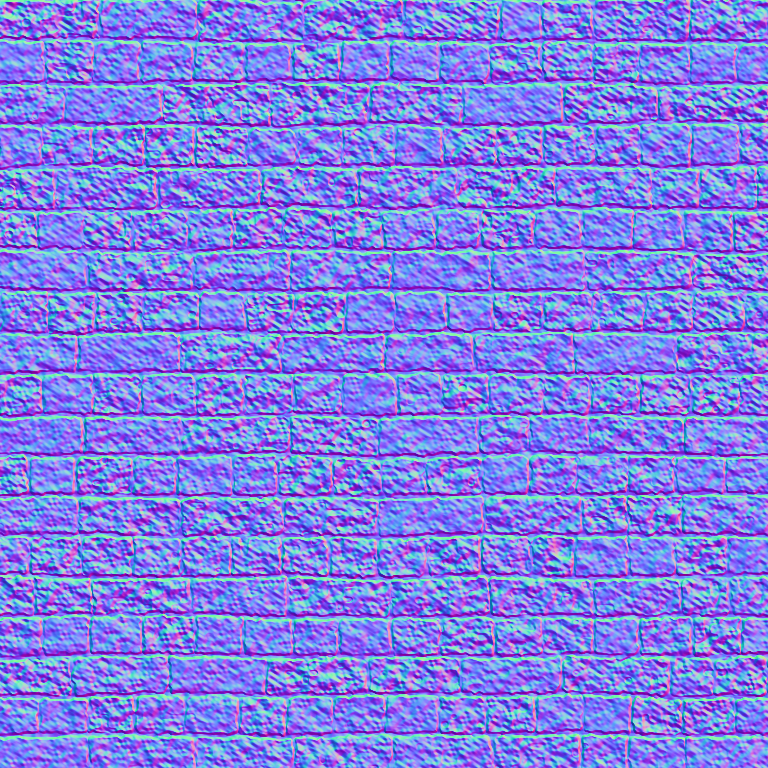
A three.js fragment shader for this texture map:

```glsl
// Tangent-space normal map of a weathered brick wall in English bond.
// A height field (rounded bricks in wavy courses, pits and grain) is
// differentiated numerically and its normal is packed into RGB.
varying vec2 vUv;

const float COURSE = 0.0532;      // height of one course
const float STRETCHER = 0.1296;   // length of a long brick
const float HEADER = 0.0648;      // length of a short brick
const float BEVEL = 0.0036;       // width of the sloped brick edge
const float RELIEF = 0.0085;      // brick face above the mortar
const vec2 GAP = vec2(0.0002, 0.0011);  // half width of the joints

float hash(vec2 p) {
  return fract(sin(dot(p, vec2(127.1, 311.7))) * 43758.5453);
}

float noise(vec2 p) {
  vec2 i = floor(p), f = fract(p);
  f = f * f * (3.0 - 2.0 * f);
  return mix(mix(hash(i), hash(i + vec2(1.0, 0.0)), f.x),
             mix(hash(i + vec2(0.0, 1.0)), hash(i + 1.0), f.x), f.y);
}

// Layered fine grain, slightly longer along the courses.
float grain(vec2 p) {
  float sum = 0.0, amp = 0.0072, freq = 58.0;
  for (int i = 0; i < 3; i++) {
    sum += amp * (noise(p * freq * vec2(0.85, 1.1) + float(i) * 17.3) - 0.5);
    p = mat2(0.96, 0.28, -0.28, 0.96) * p;
    amp *= 0.74;
    freq *= 2.0;
  }
  return sum;
}

float roundedBox(vec2 p, vec2 halfSize, float radius) {
  vec2 d = abs(p) - halfSize + radius;
  return length(max(d, 0.0)) + min(max(d.x, d.y), 0.0) - radius;
}

// Uneven vertical joint between bricks i-1 and i, in brick lengths.
float jointAt(float i, float row) {
  return i + 0.14 * (hash(vec2(i, row) + 3.7) - 0.5);
}

// Courses counted from the top, growing a little thinner downwards.
float courseCoord(vec2 p) {
  float t = 1.0 - p.y;
  t += 0.006 * (noise(p * vec2(8.0, 19.0)) - 0.5);
  t += 0.0035 * (noise(p * vec2(38.0, 30.0) + 5.0) - 0.5);
  return 0.035 + t * (18.02 + 0.78 * t);
}

// Returns the brick id in xy and the signed distance to its outline in z.
vec3 brick(vec2 p, out vec2 local) {
  float course = courseCoord(p);
  float row = floor(course);
  float isHeader = mod(row, 2.0);
  float len = mix(STRETCHER, HEADER, isHeader);
  float wobble = 0.004 * (noise(p * 50.0 + 9.0) - 0.5);
  float x = (p.x + wobble) / len - 0.8 - 0.4 * (hash(vec2(row, 8.3)) - 0.5);

  // Cell between two shifted joints.
  float id = floor(x + 0.5);
  if (x < jointAt(id, row)) id -= 1.0;
  float left = jointAt(id, row), right = jointAt(id + 1.0, row);

  // A few long bricks are cut in two.
  if (isHeader < 0.5 && hash(vec2(id, row) + 21.0) < 0.06) {
    float cut = mix(left, right, 0.45);
    if (x < cut) {
      right = cut;
    } else {
      left = cut;
      id += 0.5;
    }
  }

  local = vec2((x - 0.5 * (left + right)) * len, (fract(course) - 0.5) * COURSE);
  vec2 halfSize = 0.5 * vec2((right - left) * len, COURSE) - GAP;
  float radius = mix(0.003, 0.009, hash(vec2(id, row) + 11.0));
  return vec3(id, row, roundedBox(local, halfSize, radius));
}

float height(vec2 p) {
  vec2 local;
  vec3 b = brick(p, local);
  float chipped = b.z + 0.0042 * (noise(p * 165.0) - 0.5);
  float face = smoothstep(0.0, BEVEL, -chipped);

  // Wear differs from brick to brick: smooth, grainy or pitted.
  float wear = hash(b.xy + 31.0);
  float rough = mix(0.6, 1.4, wear);
  float pits = smoothstep(0.6, 0.85, noise(p * vec2(88.0, 105.0) + 40.0));
  float streaks = noise(vec2(p.x + p.y, p.y - p.x) * vec2(50.0, 130.0)) - 0.5;
  vec2 tilt = vec2(hash(b.xy + 51.0), hash(b.xy + 61.0)) - 0.5;

  float surface = RELIEF + rough * grain(p) - 0.004 * wear * pits;
  surface += 0.0018 * hash(b.xy + 71.0) * streaks + 0.07 * dot(local, tilt);

  // Vertical joints are filled closer to the brick face.
  float upright = 1.0 - smoothstep(0.019, 0.025, abs(local.y));
  float mortar = 0.0028 * upright + 0.004 * noise(p * 150.0 + 13.0);
  return mix(mortar, surface, face);
}

void main() {
  vec2 e = vec2(0.0008, 0.0);
  vec2 slope = vec2(height(vUv + e.xy) - height(vUv - e.xy),
                    height(vUv + e.yx) - height(vUv - e.yx)) / (2.0 * e.x);
  vec3 normal = normalize(vec3(-slope * vec2(1.0, 1.25), 1.0));
  gl_FragColor = vec4(normal * 0.5 + 0.5, 1.0);
}
```
